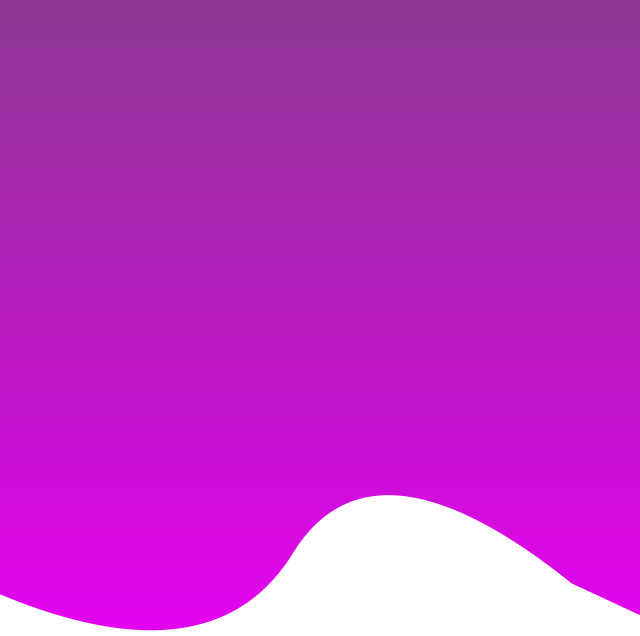
Give the GLSL for this background, as a WebGL 2 fragment shader.

```glsl
#version 300 es
precision highp float;

uniform vec2 u_resolution;
out vec4 fragColor;

// Height at x of a quadratic Bezier curve whose x always increases
float curveHeight(float x, vec2 start, vec2 control, vec2 end) {
    vec2 bend = start - 2.0 * control + end;
    vec2 slope = control - start;
    float dx = x - start.x;
    float t = dx / (slope.x + sqrt(max(slope.x * slope.x + bend.x * dx, 0.0)));
    return start.y + t * (2.0 * slope.y + t * bend.y);
}

// Top of the white wave: a trough, a crest and a straight tail
float waveHeight(float x) {
    vec2 middle = vec2(0.4583, 0.1312);
    vec2 corner = vec2(0.8932, 0.0827);
    if (x < middle.x)
        return curveHeight(x, vec2(0.0, 0.0656), vec2(0.3333, -0.0741), middle);
    if (x < corner.x)
        return curveHeight(x, middle, vec2(0.5833, 0.3333), corner);
    return mix(corner.y, 0.0328, (x - corner.x) / (1.0 - corner.x));
}

void main() {
    vec2 uv = gl_FragCoord.xy / u_resolution;

    // Vertical gradient from magenta up to muted purple
    vec3 color = mix(vec3(0.895, 0.008, 0.942), vec3(0.547, 0.214, 0.566), uv.y);

    // White wave with a smooth edge
    float above = uv.y - waveHeight(uv.x);
    float pixel = length(vec2(dFdx(above), dFdy(above)));
    float wave = clamp(0.5 - above / pixel, 0.0, 1.0);

    fragColor = vec4(mix(color, vec3(1.0), wave), 1.0);
}
```
